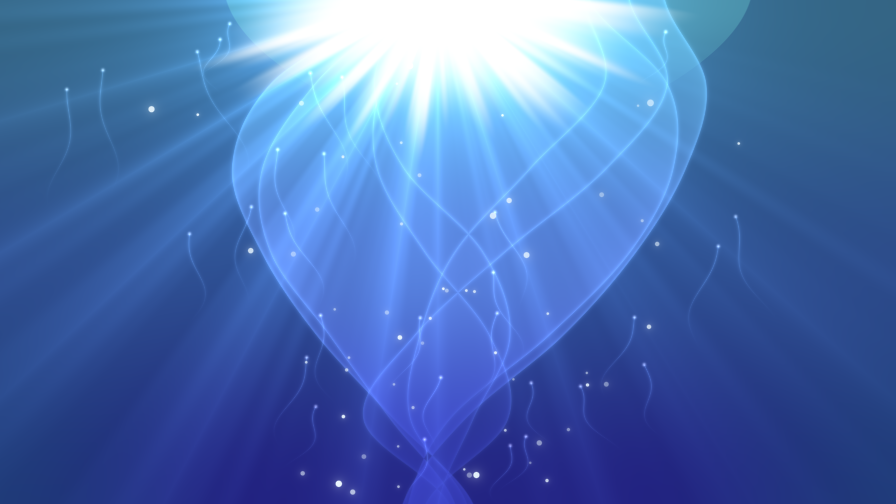
Reproduce this background procedurally as a Shadertoy shader.

```glsl
// Light burst over crossing translucent veils, with beams, drifting sparks and threads.

// Lengths are in canvas heights; x = 0 is the middle, y = 0 the bottom.
const vec2 SOURCE = vec2(-0.02, 1.02);
const vec3 DEEP_BLUE = vec3(0.13, 0.13, 0.50);
const vec3 SIDE_BLUE = vec3(0.12, 0.23, 0.47);
const vec3 MID_BLUE = vec3(0.17, 0.29, 0.54);
const vec3 TOP_TEAL = vec3(0.20, 0.39, 0.51);
const vec3 VEIL_LOW = vec3(0.23, 0.26, 0.78);
const vec3 VEIL_MID = vec3(0.39, 0.55, 0.93);
const vec3 VEIL_TOP = vec3(0.42, 0.77, 0.96);
const vec3 RIM_COLOR = vec3(0.45, 0.68, 0.90);
const vec3 BEAM_COLOR = vec3(0.42, 0.65, 0.90);
const vec3 FLARE_TEAL = vec3(0.36, 0.70, 0.75);
const int SPARKS = 58;
const int THREADS = 30;
const int BEAMS = 9;
// Beam angles from straight down, positive to the right.
const float BEAM_ANGLE[9] = float[9](-1.28, -1.03, -0.82, -0.49, -0.15, 0.0, 0.31, 0.55, 0.84);

// Veil edges: x at seven even heights, bottom to top.
const float OUTER_LEFT[7] = float[7](0.05, -0.106, -0.259, -0.37, -0.428, -0.352, -0.125);
const float OUTER_RIGHT[7] = float[7](-0.09, 0.032, 0.227, 0.373, 0.472, 0.512, 0.43);
const float INNER_LEFT[7] = float[7](0.014, -0.113, -0.234, -0.352, -0.368, -0.264, -0.10);
const float INNER_RIGHT[7] = float[7](-0.079, 0.002, 0.199, 0.361, 0.447, 0.435, 0.28);
const float CROSS_DOWN[7] = float[7](-0.044, 0.118, 0.083, -0.046, -0.141, -0.134, -0.056);
const float CROSS_UP[7] = float[7](0.002, -0.167, -0.067, 0.113, 0.315, 0.435, 0.36);
const float TWIST_DOWN[7] = float[7](-0.02, 0.049, 0.123, 0.069, -0.088, -0.146, -0.09);
const float TWIST_UP[7] = float[7](0.037, -0.074, -0.056, 0.014, 0.164, 0.31, 0.27);

vec3 hash3(float n) {
    vec3 q = fract(vec3(n) * vec3(0.1031, 0.1030, 0.0973));
    q += dot(q, q.yzx + 33.33);
    return fract((q.xxy + q.yzz) * q.zyx);
}

float noise1(float x) {
    float i = floor(x), f = fract(x);
    return mix(hash3(i + 100.0).x, hash3(i + 101.0).x, f * f * (3.0 - 2.0 * f));
}

// Signed horizontal offset to a smooth curve, corrected by its slope.
float edgeDistance(vec2 p, float k[7]) {
    float s = clamp(p.y, 0.0, 0.9999) * 6.0;
    int i = int(s);
    float t = s - float(i);
    float b = k[i], c = k[i + 1];
    float m0 = 0.5 * (c - k[max(i - 1, 0)]);
    float m1 = 0.5 * (k[min(i + 2, 6)] - b);
    float u = 3.0 * (c - b) - 2.0 * m0 - m1;
    float v = m0 + m1 - 2.0 * (c - b);
    float x = b + t * (m0 + t * (u + t * v));
    float slope = 6.0 * (m0 + t * (2.0 * u + 3.0 * t * v));
    return (p.x - x) / sqrt(1.0 + slope * slope);
}

// Translucent sheet between two curves, with thin bright rims.
void addVeil(inout vec3 col, vec2 p, float pixel, float a[7], float b[7], float opacity) {
    float da = edgeDistance(p, a), db = edgeDistance(p, b);
    float inside = smoothstep(-pixel, pixel, max(min(da, -db), min(-da, db)));
    float rim = min(abs(da), abs(db));
    vec3 tint = mix(VEIL_LOW, VEIL_MID, smoothstep(0.05, 0.5, p.y));
    tint = mix(tint, VEIL_TOP, smoothstep(0.45, 0.95, p.y));
    col = mix(col, tint, inside * (opacity + 0.18 * exp(-rim / 0.035)));
    col += RIM_COLOR * 0.20 * exp(-rim / 0.0028) * smoothstep(-0.1, 0.4, p.y);
}

vec3 background(vec2 p) {
    vec3 low = mix(DEEP_BLUE, SIDE_BLUE, smoothstep(0.35, 0.95, abs(p.x)));
    vec3 col = mix(low, MID_BLUE, smoothstep(0.0, 0.5, p.y));
    return mix(col, TOP_TEAL, smoothstep(0.4, 1.0, p.y));
}

void mainImage(out vec4 fragColor, in vec2 fragCoord) {
    float pixel = 1.0 / iResolution.y;
    vec2 p = (fragCoord - vec2(0.5 * iResolution.x, 0.0)) * pixel;
    vec2 d = p - SOURCE;
    float r = length(d);
    float angle = atan(d.x, -d.y);
    vec3 col = background(p);
    col += vec3(0.08, 0.20, 0.34) * exp(-r * r * 4.5);

    // Faint teal flare behind the veils
    float depth = 1.0 - p.y;
    float flare = 0.52 - 0.3 * depth - 4.0 * depth * depth - abs(p.x - 0.08);
    col = mix(col, FLARE_TEAL, 0.5 * smoothstep(-pixel, pixel, flare) * smoothstep(0.25, 0.0, depth));

    // Veils
    addVeil(col, p, pixel, OUTER_LEFT, OUTER_RIGHT, 0.42);
    addVeil(col, p, pixel, INNER_LEFT, INNER_RIGHT, 0.38);
    addVeil(col, p, pixel, CROSS_UP, CROSS_DOWN, 0.22);
    addVeil(col, p, pixel, TWIST_UP, TWIST_DOWN, 0.16);

    // Beams
    float streaks = noise1(angle * 13.0) * noise1(angle * 31.0 + 40.0);
    float beams = 0.45 * streaks;
    for (int i = 0; i < BEAMS; i++) {
        float off = abs(angle - BEAM_ANGLE[i]);
        beams += 0.30 * exp(-off / 0.022) + 0.12 * exp(-off * off / 0.006);
    }
    float side = mix(1.0, 0.6, smoothstep(-0.5, 0.3, angle));
    col += BEAM_COLOR * beams * side * exp(-1.7 * r);

    // Threads trailing down from small heads
    for (int i = 0; i < THREADS; i++) {
        vec3 h = hash3(float(i) + 7.0), g = hash3(float(i) + 57.0);
        vec2 head = vec2((h.x - 0.5) * mix(0.8, 1.7, h.y), 0.08 + 0.9 * h.y);
        float t = (head.y - p.y) / mix(0.10, 0.26, h.z);
        float x = head.x + (g.x - 0.4) * 0.16 * t + 0.035 * t * sin(5.5 * t + 6.28 * g.y);
        float fade = step(0.0, t) * smoothstep(1.0, 0.1, t);
        col += vec3(0.5, 0.7, 0.9) * 0.20 * fade * exp(-abs(p.x - x) / 0.0022);
        col += 0.4 * exp(-dot(p - head, p - head) / 0.000012);
    }

    // Sparks, gathered towards the lower middle
    for (int i = 0; i < SPARKS; i++) {
        vec3 h = hash3(float(i) + 211.0), g = hash3(float(i) + 331.0);
        float y = 0.02 + 0.86 * pow(h.z, 1.3);
        vec2 spot = vec2((h.x + h.y - 1.0) * mix(0.32, 0.8, y), y);
        float size = mix(0.002, 0.0065, g.x * g.x), dist = length(p - spot);
        float light = smoothstep(size + pixel, size - pixel, dist) + 0.35 * exp(-dist / (1.4 * size));
        col = mix(col, vec3(0.92, 0.97, 1.0), min(1.0, light) * mix(0.4, 1.0, g.y));
    }

    // Spiked white core and halo
    float core = length(d * vec2(0.62, 1.0));
    col += vec3(0.40, 0.58, 0.68) * exp(-core * core / 0.035);
    float spikes = 0.14 * noise1(angle * 9.0) * noise1(angle * 19.0 + 70.0);
    col = mix(col, vec3(1.0), smoothstep(0.25, 0.10, core - spikes));
    fragColor = vec4(clamp(col, 0.0, 1.0), 1.0);
}
```
